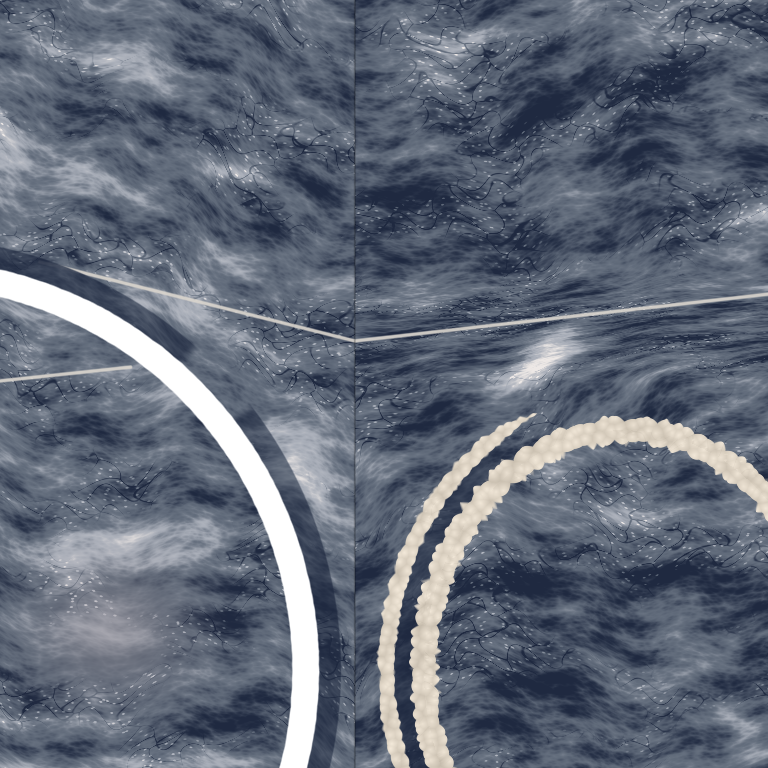
This texture is drawn by a Shadertoy shader. Its source:

```glsl
// Blue-grey marble in two slabs meeting at a vertical seam, inlaid with arches.
// Stretched cellular noise makes the stone, soft ellipses set its light and dark
// veins, and distance functions draw the white ring, cream arches and thin lines.

const float SEAM = 0.462;
const vec2 RING_CENTER = vec2(-0.119, 0.128);
const vec2 ARCH_CENTER = vec2(0.814, 0.128);

vec2 hash2(vec2 p) {
    vec3 q = fract(p.xyx * vec3(0.1031, 0.1030, 0.0973));
    q += dot(q, q.yzx + 33.33);
    return fract((q.xx + q.yz) * q.zy);
}

vec2 rotate(vec2 p, float a) {
    float c = cos(a), s = sin(a);
    return vec2(c * p.x + s * p.y, c * p.y - s * p.x);
}

// Distances to the nearest and second nearest cell points
vec2 cellular(vec2 p) {
    vec2 id = floor(p), f = fract(p), best = vec2(8.0);
    for (int y = -1; y <= 1; y++)
    for (int x = -1; x <= 1; x++) {
        vec2 o = vec2(x, y);
        float d = length(o + hash2(id + o + 50.0) - f);
        best = d < best.x ? vec2(d, best.x) : vec2(best.x, min(best.y, d));
    }
    return best;
}

// Layered cellular noise, centred near zero
float rock(vec2 p) {
    float sum = 0.0, amp = 0.36;
    for (int i = 0; i < 6; i++) {
        sum += amp * (cellular(p).x - 0.46);
        p = rotate(p, 0.12) * vec2(1.9, 1.75) + 7.3;
        amp *= 0.76;
    }
    return sum;
}

float blob(vec2 p, vec2 center, vec2 size, float angle) {
    vec2 q = rotate(p - center, angle) / size;
    return exp(-dot(q, q));
}

float segment(vec2 p, vec2 a, vec2 b) {
    vec2 d = b - a;
    return length(p - a - d * clamp(dot(p - a, d) / dot(d, d), 0.0, 1.0));
}

float ellipse(vec2 p, vec2 radii) {
    float k = length(p / radii);
    return k * (k - 1.0) / max(length(p / (radii * radii)), 0.001);
}

float fill(float d, float aa) { return 1.0 - smoothstep(-aa, aa, d); }

// Broad pale and dark veins of each slab
float leftVeins(vec2 p) {
    float t = 0.43;
    t += 0.36 * blob(p, vec2(0.04, 0.80), vec2(0.11, 0.037), -0.45);
    t += 0.18 * blob(p, vec2(0.20, 0.895), vec2(0.15, 0.022), -0.42);
    t += 0.22 * blob(p, vec2(0.305, 0.776), vec2(0.045, 0.012), -0.1);
    t -= 0.15 * blob(p, vec2(0.38, 0.71), vec2(0.09, 0.03), -0.3);
    t -= 0.15 * blob(p, vec2(0.25, 0.835), vec2(0.16, 0.025), -0.4);
    t += 0.22 * blob(p, vec2(0.20, 0.60), vec2(0.15, 0.035), -0.55);
    t += 0.25 * blob(p, vec2(0.40, 0.36), vec2(0.12, 0.035), -1.1);
    t += 0.28 * blob(p, vec2(0.04, 0.595), vec2(0.07, 0.025), -0.5);
    t += 0.25 * blob(p, vec2(0.18, 0.29), vec2(0.14, 0.032), 0.0);
    t -= 0.13 * blob(p, vec2(0.33, 0.19), vec2(0.07, 0.07), 0.0);
    t -= 0.16 * blob(p, vec2(0.15, 0.06), vec2(0.22, 0.03), -0.06);
    return t + 0.2 * blob(p, vec2(0.10, 0.0), vec2(0.24, 0.016), 0.0);
}

float rightVeins(vec2 p) {
    float t = 0.37;
    t += 0.24 * blob(p, vec2(0.62, 0.945), vec2(0.20, 0.03), 0.25);
    t -= 0.14 * blob(p, vec2(0.66, 0.865), vec2(0.22, 0.03), 0.2);
    t -= 0.09 * blob(p, vec2(0.54, 0.74), vec2(0.10, 0.07), 0.2);
    t += 0.35 * blob(p, vec2(0.98, 0.705), vec2(0.06, 0.03), 0.5);
    t += 0.40 * blob(p, vec2(0.71, 0.535), vec2(0.075, 0.024), 0.75);
    t += 0.20 * blob(p, vec2(0.50, 0.39), vec2(0.06, 0.035), 0.1);
    t += 0.24 * blob(p, vec2(0.80, 0.325), vec2(0.17, 0.035), 0.0);
    t -= 0.15 * blob(p, vec2(0.79, 0.245), vec2(0.22, 0.025), 0.0);
    t -= 0.08 * blob(p, vec2(0.80, 0.11), vec2(0.20, 0.05), 0.0);
    return t + 0.25 * blob(p, vec2(0.965, 0.05), vec2(0.04, 0.018), -0.8);
}

vec3 stoneColor(float t) {
    vec3 c = mix(vec3(0.12, 0.16, 0.25), vec3(0.39, 0.43, 0.49), smoothstep(0.08, 0.46, t));
    c = mix(c, vec3(0.67, 0.69, 0.73), smoothstep(0.42, 0.73, t));
    return mix(c, vec3(0.93, 0.91, 0.90), smoothstep(0.70, 0.98, t));
}

void mainImage(out vec4 fragColor, in vec2 fragCoord) {
    vec2 p = fragCoord / iResolution.xy;
    float aa = 1.0 / iResolution.y;
    bool left = p.x < SEAM;
    vec2 ringPos = p - RING_CENTER, archPos = p - ARCH_CENTER;
    float ring = length(ringPos) - 0.517;
    float arch = ellipse(archPos, vec2(0.262, 0.312));

    // Stone grain follows the slab, and lies level inside the arches
    float flow = left ? -0.36 : mix(0.5, 0.25, smoothstep(0.5, 0.65, p.y));
    if (left ? ring < 0.0 : arch < 0.0) flow = -0.03;
    vec2 g = rotate(p, flow) + (left ? 0.0 : 3.7);
    g += 0.012 * sin(g.yx * vec2(31.0, 17.0)) + 0.005 * sin(g.yx * vec2(73.0, 49.0));
    float haze = left ? blob(p, vec2(0.145, 0.18), vec2(0.10, 0.085), 0.0) : 0.0;
    float tone = left ? leftVeins(p) : rightVeins(p);
    tone += 1.0 * rock(g * vec2(5.0, 15.0)) * (1.0 - 0.75 * haze) + 0.14 * haze;

    // Broken dark cracks and pale flecks
    vec2 crack = cellular(g * vec2(17.0, 38.0) + 0.5 * sin(g.yx * 90.0));
    float broken = smoothstep(0.4, 0.7, cellular(g * vec2(6.0, 12.0)).x);
    tone -= 0.2 * broken * (1.0 - haze) * (1.0 - smoothstep(0.0, 0.09, crack.y - crack.x));
    tone += 0.28 * broken * (1.0 - smoothstep(0.05, 0.2, cellular(g * vec2(65.0, 110.0)).x));
    vec3 col = stoneColor(tone) + haze * vec3(0.035, 0.01, 0.0);

    // Thin pale inlay lines
    float wires = min(segment(p, vec2(0.052, 0.659), vec2(SEAM, 0.556)),
                      segment(p, vec2(SEAM, 0.556), vec2(1.0, 0.617)));
    wires = min(wires, segment(p, vec2(0.0, 0.504), vec2(0.17, 0.522)));
    col = mix(col, vec3(0.86, 0.84, 0.81), 0.9 * fill(wires - 0.0022, aa));

    float chip = cellular(p * 75.0).x - 0.45;
    vec3 navy = stoneColor(0.2 + 0.4 * (tone - 0.4));
    if (left) {
        // White ring with an interrupted navy border
        float angle = atan(ringPos.y, ringPos.x);
        float gap = smoothstep(0.64, 0.67, angle) * (1.0 - smoothstep(0.83, 0.86, angle));
        col = mix(col, navy, 0.9 * (1.0 - gap) * fill(abs(ring - 0.031) - 0.015, aa));
        col = mix(col, vec3(1.0), fill(abs(ring) - 0.0175 + 0.001 * chip, aa));
    } else {
        // Rough cream arches with a navy channel between them
        vec3 cream = vec3(0.87, 0.83, 0.77) - 0.14 * chip + 0.12 * (tone - 0.4);
        float channel = abs(ellipse(archPos, vec2(0.288, 0.336))) - 0.014;
        float outer = abs(ellipse(archPos, vec2(0.311, 0.359)));
        outer -= mix(0.0105, -0.01, smoothstep(0.62, 0.77, p.x));
        col = mix(col, navy, 0.9 * (1.0 - smoothstep(0.6, 0.69, p.x)) * fill(channel, aa));
        col = mix(col, cream, fill(outer + 0.006 * chip, aa));
        col = mix(col, cream, fill(abs(arch) - 0.0165 + 0.011 * chip, aa));
    }

    // Seam between the slabs
    col *= 1.0 - 0.3 * fill(abs(p.x - SEAM) - 0.001, aa);
    fragColor = vec4(clamp(col, 0.0, 1.0), 1.0);
}
```
